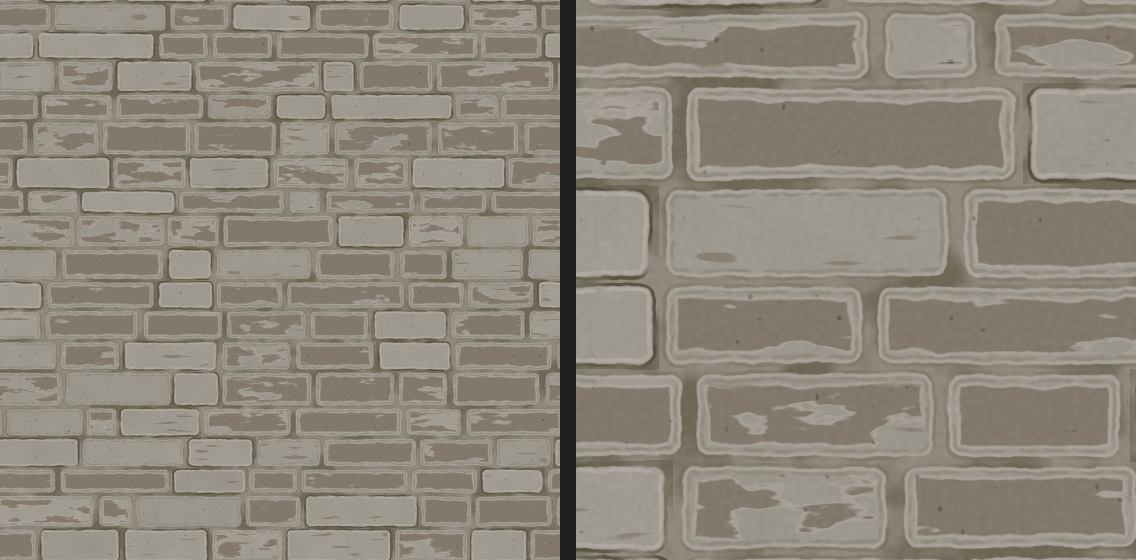
Left, the full canvas; right, a detail of the centre.
This texture is drawn by a Shadertoy shader. Its source:

```glsl
// Weathered wall of 18 uneven courses, about 7 bricks each, with worn brown faces and raised pale bricks.
#define ROWS 18.0
#define COLS 7.0
#define ROW_JITTER 0.26
#define COL_JITTER 0.62
#define JOINT 0.0031         // half width of a mortar joint
#define CORNER 0.008         // corner radius of a brick
#define TILT 0.022           // largest rotation of a raised brick
#define RAISED_SHARE 0.25    // clean bricks with dark outlines
#define PLAIN_SHARE 0.12     // flush bricks without a brown face
#define FACE_INSET 0.0078    // distance from brick edge to brown face

const vec3 PALE  = vec3(0.70, 0.67, 0.64);
const vec3 STONE = vec3(0.62, 0.60, 0.56);
const vec3 MORTAR = vec3(0.56, 0.54, 0.49);
const vec3 BROWN = vec3(0.51, 0.47, 0.42);
const vec3 MOSS  = vec3(0.43, 0.41, 0.34);
const vec3 CREVICE = vec3(0.33, 0.30, 0.24);

vec2 hash2(vec2 p) {
    vec3 q = fract((p.xyx + 7.3) * vec3(0.1031, 0.1030, 0.0973));
    q += dot(q, q.yzx + 33.33);
    return fract((q.xx + q.yz) * q.zy);
}

float gradientDot(vec2 corner, vec2 offset, vec2 freq) {
    float angle = 6.2832 * hash2(mod(corner, freq)).x;
    return dot(vec2(cos(angle), sin(angle)), offset);
}

// Gradient noise that wraps over the unit square (whole-number freq)
float noise(vec2 uv, vec2 freq) {
    vec2 p = uv * freq, i = floor(p), f = p - i;
    vec2 w = f * f * f * (f * (f * 6.0 - 15.0) + 10.0), e = vec2(1.0, 0.0);
    return mix(mix(gradientDot(i, f, freq), gradientDot(i + e.xy, f - e.xy, freq), w.x),
               mix(gradientDot(i + e.yx, f - e.yx, freq), gradientDot(i + e.xx, f - e.xx, freq), w.x), w.y);
}

float fbm(vec2 uv, vec2 freq) {
    float sum = 0.0, amp = 1.0;
    for (int k = 0; k < 4; k++) {
        sum += amp * noise(uv, freq);
        freq *= 2.0;
        amp *= 0.5;
    }
    return sum;
}

float divider(float i, float count, float seed, float jitter) {
    return i + jitter * (hash2(vec2(mod(i, count), seed)).x - 0.5);
}

// Interval of a jittered division holding x: index, lower end, upper end
vec3 interval(float x, float count, float seed, float jitter) {
    float i = floor(x);
    if (x < divider(i, count, seed, jitter)) i -= 1.0;
    else if (x >= divider(i + 1.0, count, seed, jitter)) i += 1.0;
    return vec3(i, divider(i, count, seed, jitter), divider(i + 1.0, count, seed, jitter));
}

float roundedBox(vec2 p, vec2 halfSize, float r) {
    vec2 q = abs(p) - halfSize + r;
    return length(max(q, 0.0)) + min(max(q.x, q.y), 0.0) - r;
}

float line(float d, float centre, float halfWidth, float aa) {
    return 1.0 - smoothstep(halfWidth - aa * 0.5, halfWidth + aa, abs(d - centre));
}

void mainImage(out vec4 fragColor, in vec2 fragCoord) {
    vec2 uv = fragCoord / iResolution.y;
    float aa = 1.0 / iResolution.y;

    // Course and brick under this point
    float waveY = uv.y + 0.002 * noise(uv, vec2(9.0, 18.0));
    vec3 course = interval(waveY * ROWS, ROWS, 41.0, ROW_JITTER);
    float row = mod(course.x, ROWS);
    float shift = hash2(vec2(row, 77.0)).y;
    vec3 span = interval(uv.x * COLS + shift, COLS, row + 101.0, COL_JITTER);
    vec2 id = vec2(mod(span.x, COLS), row);
    vec2 rndKind = hash2(id + 13.0), rndShape = hash2(id + 57.0), rndWear = hash2(id + 91.0);
    bool raised = rndKind.x < RAISED_SHARE;
    bool worn = rndKind.x > RAISED_SHARE + PLAIN_SHARE;

    // Distance to the brick outline
    vec2 size = vec2(span.z - span.y, course.z - course.y) / vec2(COLS, ROWS);
    vec2 local = vec2(uv.x + (shift - 0.5 * (span.y + span.z)) / COLS,
                      waveY - 0.5 * (course.y + course.z) / ROWS);
    if (raised) local += TILT * (rndShape.x - 0.5) * vec2(-local.y, local.x);
    vec2 inset = JOINT * vec2(1.0 + 0.9 * rndShape.y, 1.0);
    float d = roundedBox(local, 0.5 * size - inset, CORNER);
    d += 0.0016 * noise(uv, vec2(60.0)) + 0.0007 * noise(uv, vec2(190.0));

    // Mortar with mossy stretches
    float moss = smoothstep(-0.12, 0.35, fbm(uv, vec2(13.0)) + (raised ? 0.22 : 0.0));
    vec3 col = mix(MORTAR, MOSS, moss);

    // Brick body
    vec3 body = STONE + 0.025 * (rndShape.x - 0.5) + 0.02 * noise(uv, vec2(24.0));
    float ragged = noise(uv, vec2(85.0));
    if (raised) {
        body = mix(body, PALE, 0.85 * line(d, -0.0022, 0.0010, aa) * smoothstep(-0.5, 0.0, ragged));
    } else {
        body = mix(body, PALE, 0.45 * line(d, -0.0012, 0.0007, aa));
        body = mix(body, MORTAR, 0.9 * line(d, -0.0036, 0.0009, aa) * smoothstep(-0.35, 0.05, ragged));
    }

    // Brown face left where the pale skin has worn through
    float patches = fbm(uv, vec2(14.0, 42.0)) + mix(-0.12, 0.75, rndWear.x);
    float face = min(-d - FACE_INSET + 0.003 * noise(uv, vec2(48.0)), 0.02 * patches);
    if (worn) {
        body = mix(body, PALE, 0.4 * line(face, -0.0014, 0.0006, aa));
        body = mix(body, BROWN, smoothstep(-aa, aa, face));
    }

    // Horizontal scrapes and small pits
    float scrape = smoothstep(0.30, 0.42, noise(uv, vec2(18.0, 150.0)));
    body = mix(body, BROWN, 0.8 * scrape * step(0.6, rndWear.y) * smoothstep(0.004, 0.008, -d));
    float pits = smoothstep(0.47, 0.60, noise(uv, vec2(150.0)));
    body = mix(body, body * 0.78, pits * smoothstep(0.003, 0.006, -d));

    // Compose: brick over mortar, crevice line, fine grain
    col = mix(col, body, 1.0 - smoothstep(-aa, aa, d));
    float crevice = line(d, 0.0010, 0.0009, aa) * smoothstep(-0.45, 0.25, noise(uv, vec2(40.0)));
    col = mix(col, raised ? CREVICE : MOSS, crevice * (raised ? 0.9 : 0.4));
    col += 0.025 * noise(uv, vec2(256.0));
    fragColor = vec4(col, 1.0);
}
```
